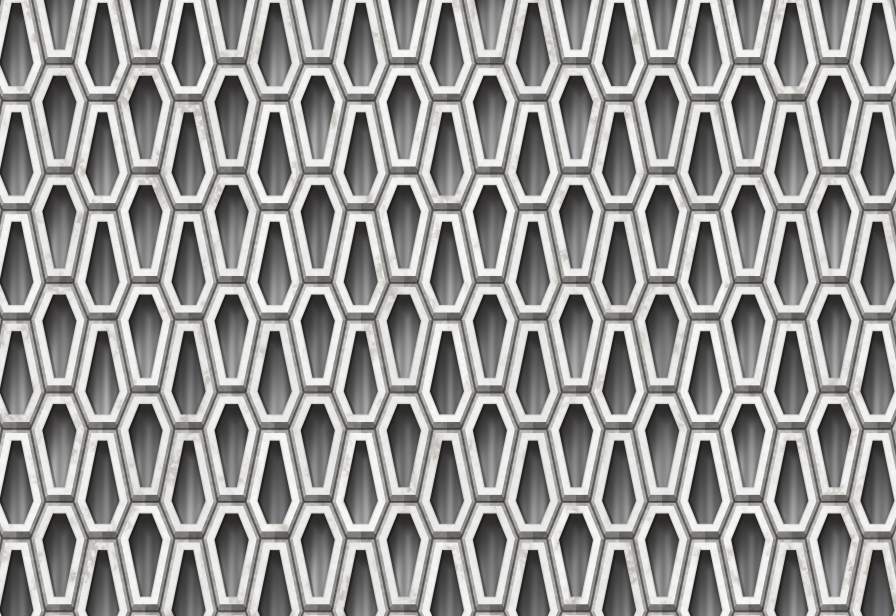
This pattern is drawn by a Shadertoy shader. Its source:

```glsl
// Concrete screen of interlocking coffin-shaped frames with deep shadowed openings
const float COLUMNS_PER_HEIGHT = 7.154;       // column pitches in one canvas height
const vec2  ORIGIN = vec2(4.69, 3.866);       // top of one upright cell, in pitches
const float CELL_HEIGHT = 1.271;
const float SHOULDER = 0.425;                 // drop from the narrow top to the widest part
const float NARROW = 0.163;                   // half widths of a cell
const float WIDE = 0.337;
const float SEAM = 0.012;
const float LEDGE = 0.045;
const float HOLE = 0.134;                     // inset of the opening
const float SILL = 0.038;                     // extra ledge along the bottom edge
const vec2  SHADOW_SHIFT = vec2(0.045, 0.19);
const vec3  FACE = vec3(0.945, 0.945, 0.94);
const vec3  STONE = vec3(1.0, 0.99, 0.97);
const vec3  GRIME = vec3(0.66, 0.64, 0.60);
const vec3  BACKDROP = vec3(0.60, 0.60, 0.605);
const vec3  DARK = vec3(0.175, 0.168, 0.165);
const int   SAMPLES = 2;                      // per axis

float hash(vec2 p) {
    return fract(sin(dot(p, vec2(127.1, 311.7))) * 43758.5453);
}

float noise(vec2 p) {
    vec2 i = floor(p), f = fract(p);
    f = f * f * (3.0 - 2.0 * f);
    return mix(mix(hash(i), hash(i + vec2(1, 0)), f.x),
               mix(hash(i + vec2(0, 1)), hash(i + vec2(1, 1)), f.x), f.y);
}

float fbm(vec2 p) {
    float sum = 0.0, amp = 0.5;
    for (int i = 0; i < 4; i++) {
        sum += amp * noise(p);
        p = p * 2.1 + 7.3;
        amp *= 0.5;
    }
    return sum;
}

float minOf(vec4 e) { return min(min(e.x, e.y), min(e.z, e.w)); }

// Inward distances to the top, bottom, upper slope and lower slope; y runs down
vec4 cellEdges(vec2 p, bool flipped) {
    if (flipped) p.y = CELL_HEIGHT - p.y;
    float flare = WIDE - NARROW, lower = CELL_HEIGHT - SHOULDER;
    float a = (NARROW + flare * p.y / SHOULDER - abs(p.x))
            * SHOULDER / length(vec2(flare, SHOULDER));
    float b = (NARROW + flare * (CELL_HEIGHT - p.y) / lower - abs(p.x))
            * lower / length(vec2(flare, lower));
    vec4 e = vec4(p.y, CELL_HEIGHT - p.y, a, b);
    return flipped ? e.yxwz : e;
}

// Corrugated sheet behind the screen, shaded by the frame above it
vec3 opening(vec2 p, vec2 local, vec4 e, bool flipped, float rnd) {
    vec4 s = cellEdges(local - SHADOW_SHIFT, flipped);
    float lit = smoothstep(0.0, 0.32, min(s.x, s.z));
    lit *= mix(0.55, 1.0, smoothstep(0.1, 0.9, local.y / CELL_HEIGHT));
    float ribs = 0.92 + 0.10 * sin(p.x * 52.0) + 0.14 * (noise(vec2(p.x * 17.0, p.y * 0.4)) - 0.5);
    vec3 col = mix(DARK, BACKDROP * ribs * (0.85 + 0.3 * rnd), lit);
    // Inner walls: left in shade, right catching some light
    float side = min(e.z, e.w) - HOLE;
    float wall = 1.0 - smoothstep(0.015, 0.04, side);
    return col * mix(1.0, local.x < 0.0 ? 0.66 : 0.88, wall);
}

vec3 screenColor(vec2 p, float px) {
    // Upright and inverted cells interlock, half a pitch apart
    vec2 q = vec2(p.x - ORIGIN.x, ORIGIN.y - p.y);
    vec2 qa = q + vec2(0.5, 0.0), qb = q - vec2(0.0, SHOULDER);
    vec2 period = vec2(1.0, CELL_HEIGHT);
    vec2 ca = mod(qa, period) - vec2(0.5, 0.0);
    vec2 cb = mod(qb, period) - vec2(0.5, 0.0);
    vec4 ea = cellEdges(ca, false), eb = cellEdges(cb, true);
    bool flipped = minOf(eb) > minOf(ea);
    vec4 e = flipped ? eb : ea;
    vec2 local = flipped ? cb : ca;
    vec2 id = floor((flipped ? qb : qa) / period) + (flipped ? 37.0 : 0.0);
    float rnd = hash(id);
    float edge = minOf(e);
    float inset = minOf(e - vec4(0.0, SILL, 0.0, 0.0));

    // Ledge tone follows the direction each edge faces
    float tone = edge == e.x ? 0.70 : edge == e.z ? 0.71 : 0.62;
    if (e.y - SILL <= inset) tone = 0.45;
    tone -= 0.05 * sign(local.x) * step(edge, min(e.z, e.w));
    float stain = fbm(p * vec2(5.0, 3.0) + rnd * 9.0);
    float grain = fbm(p * 24.0);
    vec3 ledge = STONE * tone * (0.86 + 0.3 * grain);
    ledge *= mix(0.55, 1.0, smoothstep(SEAM - px, SEAM + px, edge));

    // Pale face with a soft inner bevel and uneven weathering
    vec3 face = FACE * (0.97 + 0.05 * rnd) * (0.965 + 0.07 * grain);
    face *= mix(0.84, 1.0, smoothstep(0.0, 0.022, HOLE - inset));
    float wear = smoothstep(0.50, 0.80, stain + 0.10 * (hash(id + 5.0) - 0.5));
    face = mix(face, GRIME, 0.65 * wear * smoothstep(0.25, 0.6, grain));

    vec3 col = mix(ledge, face, smoothstep(LEDGE - px, LEDGE + px, inset));
    float hole = smoothstep(HOLE - px, HOLE + px, inset);
    return mix(col, opening(p, local, e, flipped, hash(id + 11.0)), hole);
}

void mainImage(out vec4 fragColor, in vec2 fragCoord) {
    float unit = COLUMNS_PER_HEIGHT / iResolution.y;
    vec3 sum = vec3(0.0);
    for (int j = 0; j < SAMPLES; j++)
        for (int i = 0; i < SAMPLES; i++) {
            vec2 offset = (vec2(i, j) + 0.5) / float(SAMPLES) - 0.5;
            sum += screenColor((fragCoord + offset) * unit, 0.35 * unit);
        }
    fragColor = vec4(sum / float(SAMPLES * SAMPLES), 1.0);
}
```
